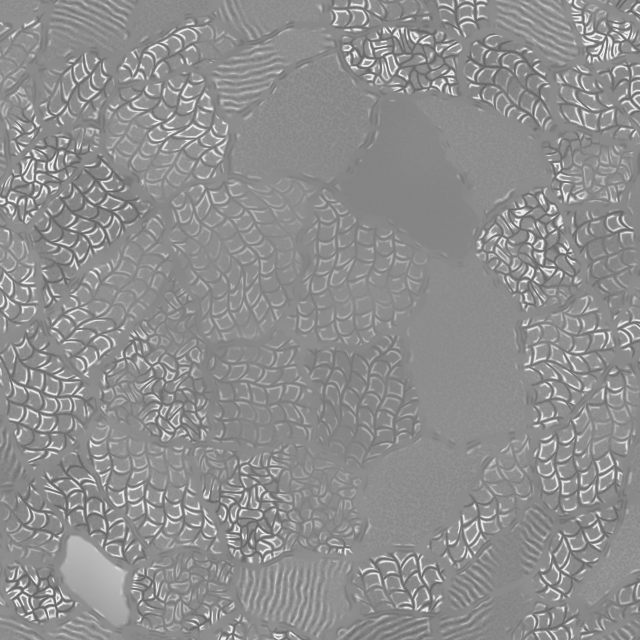
A three.js fragment shader for this texture map:

```glsl
// Grey relief atlas: irregular islands of webbed grooves, ripples, crackle and grain.
varying vec2 vUv;

const float BASE_GREY = 0.545;      // flat ground between islands
const float CENTRE_DENSITY = 4.2;   // islands per canvas at the centre
const float EDGE_DENSITY = 8.5;     // extra crowding toward the border
const float WEB_SPACING = 0.030;
const float CRACKLE_DENSITY = 52.0;
const float RIPPLE_FREQUENCY = 560.0;
const float GRAIN_DENSITY = 190.0;
const float GRAIN_CONTRAST = 0.065;
const float GROOVE_WIDTH = 0.0022;
const float GROOVE_DEPTH = 0.12;
const float GLINT_HEIGHT = 0.38;
const float BRIGHT_GREY = 0.69;

float hash(vec2 p) {
  vec3 q = fract(vec3(p.xyx) * 0.1031);
  q += dot(q, q.yzx + 33.33);
  return fract((q.x + q.y) * q.z);
}

vec2 hash2(vec2 p) { return vec2(hash(p), hash(p + 57.3)); }

float valueNoise(vec2 p) {
  vec2 i = floor(p), f = fract(p);
  f = f * f * (3.0 - 2.0 * f);
  return mix(mix(hash(i), hash(i + vec2(1.0, 0.0)), f.x),
             mix(hash(i + vec2(0.0, 1.0)), hash(i + 1.0), f.x), f.y);
}

float bell(float x) { return exp(-x * x); }

mat2 rotation(float a) { return mat2(cos(a), -sin(a), sin(a), cos(a)); }

// Cellular noise: xy = offset to the site, z = distance to the cell border.
vec3 cellular(vec2 p, out vec2 id) {
  vec2 base = floor(p), nearest = vec2(0.0);
  float best = 9.0, border = 9.0;
  for (int y = -1; y <= 1; y++) for (int x = -1; x <= 1; x++) {
    vec2 c = base + vec2(float(x), float(y));
    vec2 r = c + 0.08 + 0.84 * hash2(c) - p;
    if (dot(r, r) < best) { best = dot(r, r); nearest = r; id = c; }
  }
  for (int y = -2; y <= 2; y++) for (int x = -2; x <= 2; x++) {
    vec2 c = id + vec2(float(x), float(y));
    vec2 r = c + 0.08 + 0.84 * hash2(c) - p;
    vec2 gap = r - nearest;
    if (dot(gap, gap) > 0.0001) border = min(border, dot(0.5 * (r + nearest), normalize(gap)));
  }
  return vec3(nearest, border);
}

// Dark channel with a broken bright lip on each side.
float groove(float d, float glint) {
  return GLINT_HEIGHT * glint * bell((d - 0.0043) / 0.0018)
       - GROOVE_DEPTH * bell(d / GROOVE_WIDTH);
}

// Distance to bent strands joined by sagging rungs.
float webDistance(vec2 p) {
  vec2 g = p / WEB_SPACING;
  g += 0.35 * sin(g.yx * 0.9 + vec2(0.0, 1.7)) + 0.12 * sin(g.yx * 2.7);
  float column = floor(g.x), across = fract(g.x) - 0.5;
  float rung = fract(g.y * 1.15 + 1.1 * across * across + hash(vec2(column, 4.0))) - 0.5;
  return min(0.5 - abs(across), abs(rung) / 1.15) * WEB_SPACING;
}

void main() {
  vec2 uv = vUv, p = uv - 0.5;
  float r2 = dot(p, p);

  // Islands: large in the middle, crowded outside, with ragged outlines
  vec2 ragged = 0.010 * sin(uv.yx * vec2(31.0, 37.0)) + 0.004 * sin(uv.yx * vec2(93.0, 81.0));
  ragged += 0.006 * (vec2(valueNoise(uv * 90.0), valueNoise(uv * 90.0 + 40.0)) - 0.5);
  vec2 q = (p + ragged) * (CENTRE_DENSITY + EDGE_DENSITY * r2);
  vec2 id, unusedId;
  vec3 island = cellular(q, id);
  float siteRadius = length(q + island.xy);
  float rim = island.z / (CENTRE_DENSITY + 2.0 * EDGE_DENSITY * r2);
  float inside = smoothstep(0.003, 0.010, rim);
  float kind = hash(id + 11.0) * smoothstep(0.0, 0.9, siteRadius);
  if (siteRadius < 1.3) kind = min(kind, 0.92);
  float strength = mix(0.40, 1.0, smoothstep(0.16, 0.38, sqrt(r2)));

  // Local frame and shared noise
  float turn = 6.2832 * hash(id + 23.0);
  vec2 local = rotation(turn) * uv + hash2(id + 5.0);
  local += 0.004 * sin(local.yx * 42.0 + turn);
  float glint = smoothstep(0.30, 0.72, valueNoise(uv * 105.0));
  float worn = smoothstep(0.22, 0.48, valueNoise(uv * 15.0 + 9.0));
  float grain = length(cellular(local * GRAIN_DENSITY, unusedId).xy) - 0.42;
  grain += 0.5 * (valueNoise(uv * 330.0) - 0.5);

  // Surface of each kind of island
  float relief = 0.0, roughness = 0.6;
  float tone = BASE_GREY + 0.055 * (hash(id + 31.0) - 0.5);
  if (kind < 0.42) {
    relief = groove(webDistance(local), glint) * mix(0.35, 1.0, worn);
  } else if (kind < 0.62) {
    float wave = sin(local.x * RIPPLE_FREQUENCY + 3.0 * valueNoise(local * 70.0));
    float breaks = 0.4 + 0.9 * valueNoise(local * vec2(90.0, 150.0));
    relief = (0.075 * wave + 0.10 * pow(max(wave, 0.0), 4.0) * glint) * breaks * worn;
  } else if (kind < 0.80) {
    vec2 bent = local + 0.006 * sin(local.yx * 130.0);
    float crack = cellular(bent * CRACKLE_DENSITY, unusedId).z / CRACKLE_DENSITY;
    relief = groove(crack, glint) * (0.4 + 0.8 * worn);
  } else if (kind < 0.93) {
    roughness = 0.25 + 0.9 * hash(id + 47.0);
  } else {
    tone = BRIGHT_GREY + 0.13 * dot(island.xy, vec2(cos(turn), sin(turn)));
    roughness = 0.12;
  }
  relief += GRAIN_CONTRAST * roughness * grain;

  // Soft ground, island surfaces and chipped rims
  float ground = BASE_GREY + 0.035 * (valueNoise(uv * 24.0) - 0.5);
  float grey = mix(ground, tone + strength * relief, inside);
  float chips = smoothstep(0.45, 0.8, valueNoise(uv * 75.0 + 17.0));
  grey += strength * chips * (0.16 * glint * bell((rim - 0.008) / 0.0022)
                              - 0.07 * bell((rim - 0.0035) / 0.0025));
  grey += 0.025 * (valueNoise(uv * 9.0 + 3.0) - 0.5);
  gl_FragColor = vec4(vec3(clamp(grey, 0.40, 0.92)), 1.0);
}
```
